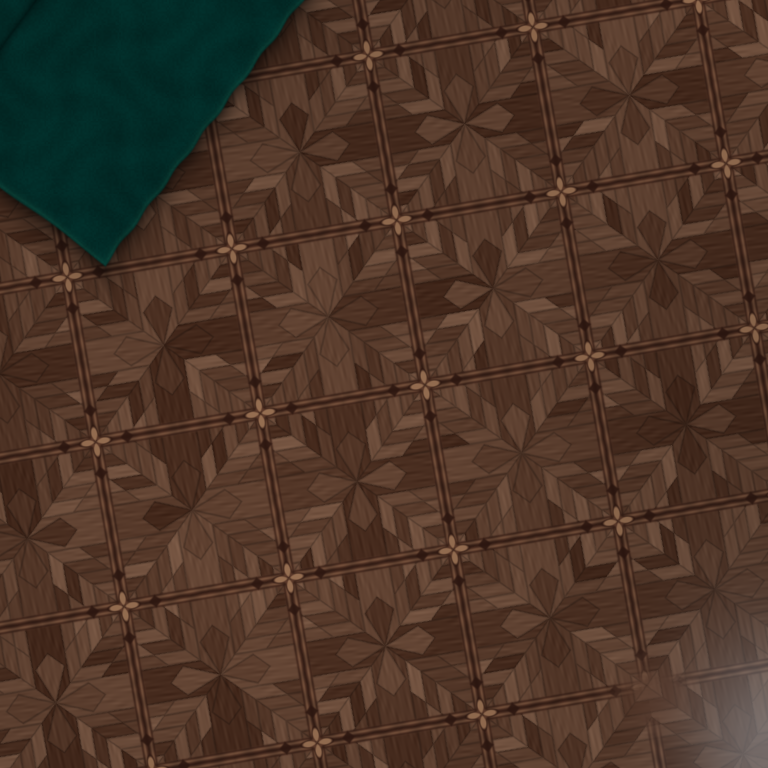
This texture is drawn by a three.js fragment shader. Its source:

```glsl
// Tilted parquet floor of star tiles with inlaid borders, a green mat corner and a soft sheen.
#define PITCH 0.2176
#define TILT 0.171
#define NODE vec2(0.5534, 0.4987)
#define BORDER 0.036
#define CORE 0.105
#define PLANK 0.078
#define ARM 0.19
#define BEAD_AT 0.19
#define SOFT 0.010
#define MAT_CORNER vec2(0.137, 0.655)
#define MAT_AXIS vec2(0.598, 0.801)

varying vec2 vUv;

const vec3 DARK_WOOD = vec3(0.22, 0.12, 0.075);
const vec3 MID_WOOD = vec3(0.35, 0.22, 0.16);
const vec3 PALE_WOOD = vec3(0.50, 0.37, 0.29);
const vec3 INLAY_DARK = vec3(0.17, 0.085, 0.06);
const vec3 INLAY_PALE = vec3(0.57, 0.42, 0.31);
const vec3 MAT_GREEN = vec3(0.008, 0.165, 0.15);
const vec3 SHEEN = vec3(0.53, 0.52, 0.53);

float hash(vec2 p) {
  return fract(sin(dot(p, vec2(12.99, 78.23))) * 4375.85);
}

// Filled where d is below zero
float fill(float d) {
  return 1.0 - smoothstep(-SOFT, SOFT, d);
}

// Layered sines: x runs along the plank, y across it
float grain(vec2 p, float seed) {
  float bend = sin(p.x * 9.0 + seed * 40.0) + 0.5 * sin(p.x * 23.0 + p.y * 17.0 + seed * 70.0);
  float fibre = sin(p.y * 125.0 + bend * 1.9 + seed * 90.0);
  fibre += 0.7 * sin(p.y * 231.0 - bend * 1.4 + p.x * 13.0);
  return fibre * (0.6 + 0.4 * sin(p.x * 31.0 + p.y * 47.0 + seed * 20.0));
}

// Planks run out from the tile centre, mitred on the diagonals
vec3 planks(vec2 t, vec2 cell) {
  bool upright = abs(t.y) > abs(t.x);
  vec2 q = upright ? t.yx : t;
  float x = abs(q.x);
  float s = abs(q.y);
  float side = (upright ? 2.0 : 0.0) + step(0.0, q.x);
  float mitre = x - s;
  float id = 0.0;
  float row = 0.0;
  float seam = min(mitre, abs(s - CORE));
  if (s > CORE) {
    float k = (s - CORE) / PLANK;
    id = floor(k) + 1.0;
    row = step(ARM, mitre);
    seam = min(seam, min(abs(mitre - ARM), (0.5 - abs(fract(k) - 0.5)) * PLANK));
    id *= sign(q.y);
  } else {
    // Slim petal of the central star
    float petal = min(0.41 * x, 0.30 - x) - s;
    row = step(0.0, petal) * 2.0;
    seam = min(seam, abs(petal));
  }
  float seed = hash(cell * 3.7 + vec2(id * 1.3 + side * 17.1, row * 5.9 + side));
  float tone = 0.12 + 0.50 * seed + 0.22 * mod(abs(id) + row, 2.0);
  tone += 0.075 * grain(q, seed);
  vec3 wood = mix(DARK_WOOD, PALE_WOOD, clamp(tone, 0.0, 1.0));
  return wood * (1.0 - 0.22 * (1.0 - smoothstep(0.0, 0.012, seam)));
}

vec3 parquet(vec2 p) {
  float c = cos(TILT);
  float s = sin(TILT);
  vec2 g = mat2(c, -s, s, c) * (p - NODE) / PITCH;
  vec2 cell = floor(g);
  vec2 t = fract(g) - 0.5;
  vec2 n = 0.5 - abs(t);
  float across = min(n.x, n.y);
  float along = max(n.x, n.y);
  vec3 wood = planks(t, cell);

  // Border strip: dark rims, pale lines and a dark core
  vec3 strip = mix(MID_WOOD, INLAY_PALE, 0.5 * fill(abs(across - 0.021) - 0.006));
  strip = mix(strip, INLAY_DARK, 0.75 * fill(across - 0.009));
  strip = mix(strip, INLAY_DARK, 0.8 * fill(abs(across - BORDER) - 0.004));
  strip *= 0.92 + 0.08 * sin(along * 47.0 + hash(cell) * 6.0);
  vec3 inlay = mix(wood, strip, fill(across - BORDER - 0.004));
  inlay = mix(inlay, INLAY_DARK, 0.9 * fill(abs(along - BEAD_AT) + across - 0.038));

  // Eight-pointed star on each crossing
  float r = length(n);
  float ray = 0.5 + 0.5 * cos(4.0 * atan(n.y, n.x + 0.0001));
  float reach = mix(0.035, 0.088, ray * ray);
  inlay = mix(inlay, INLAY_DARK, 0.75 * fill(r - reach - 0.014));
  vec3 star = mix(MID_WOOD, INLAY_PALE, smoothstep(0.1, 0.75, ray));
  inlay = mix(inlay, star, fill(r - reach));
  inlay = mix(inlay, INLAY_DARK, 0.7 * fill(r - 0.010));

  // Inlay rubbed away around one crossing
  vec2 w = (g - vec2(1.05, -2.08)) / vec2(0.22, 0.2);
  float worn = exp(-dot(w, w));
  return mix(inlay, mix(wood, MID_WOOD, 0.5), min(worn * 1.3, 1.0));
}

vec3 scene(vec2 p) {
  vec3 color = parquet(p);
  // Uneven room light and glare
  color *= 0.96 + 0.07 * sin(p.x * 4.0 + 0.2) * sin(p.y * 3.6 + 0.3);
  vec2 v = (p - vec2(1.0, 0.03)) / vec2(0.11, 0.15);
  color = mix(color, SHEEN, 0.68 * exp(-dot(v, v)));

  // Mat with shadow, mottled pile, fold and thin rim
  vec2 m = p - MAT_CORNER;
  m = vec2(dot(m, MAT_AXIS), dot(m, vec2(-MAT_AXIS.y, MAT_AXIS.x)));
  float inside = min(m.x, m.y) + 0.0015 * sin(p.x * 90.0 + p.y * 60.0);
  color *= 1.0 - 0.6 * exp(min(inside, 0.0) / 0.014);
  float pile = sin(p.x * 61.0 + 2.0 * sin(p.y * 43.0)) * sin(p.y * 53.0 + 2.0 * sin(p.x * 37.0));
  vec3 cloth = MAT_GREEN * (1.0 + 0.10 * pile + 0.12 * (hash(floor(p * 400.0)) - 0.5));
  cloth *= 1.0 - 0.45 * exp(-abs(m.y - 0.278) / 0.005);
  cloth += vec3(0.03, 0.06, 0.04) * exp(-abs(inside - 0.003) / 0.003);
  return mix(color, cloth, smoothstep(-0.0015, 0.0015, inside));
}

void main() {
  // Four samples smooth the plank joints
  vec3 sum = vec3(0.0);
  for (int i = 0; i < 4; i++) {
    vec2 shift = vec2(mod(float(i), 2.0), floor(float(i) * 0.5)) - 0.5;
    sum += scene(vUv + shift * 0.001);
  }
  gl_FragColor = vec4(sum * 0.25, 1.0);
}
```
